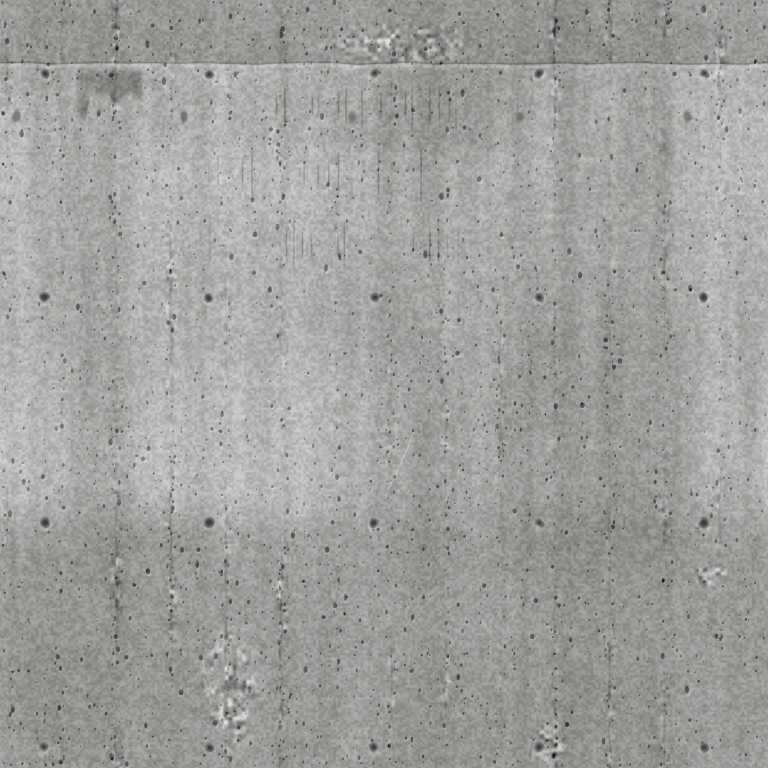
A WebGL 2 fragment shader for this texture:

```glsl
#version 300 es
precision highp float;
// Weathered board-formed concrete wall with tie holes, pits, streaks and a pour seam.
#define BOARDS 14.0
#define BOARD_SHIFT 0.12
#define HOLE_ORIGIN vec2(0.058, 0.027)
#define HOLE_PITCH vec2(0.2147, 0.2925)
#define HOLE_RADIUS 0.0062
#define SEAM_Y 0.917
#define GRAIN 0.13
#define STREAKS 0.075
#define PIT_DEPTH 0.26
uniform vec2 u_resolution;
out vec4 outColor;
float px;

float hash(vec2 p) {
  vec3 q = fract(p.xyx * 0.1031);
  q += dot(q, q.yzx + 33.33);
  return fract((q.x + q.y) * q.z);
}

vec2 wrap(vec2 d) { return fract(d + 0.5) - 0.5; }

// Value noise that wraps after a whole number of cells
float noise(vec2 uv, vec2 cells, float seed) {
  vec2 p = uv * cells, i = floor(p), f = fract(p);
  f = f * f * (3.0 - 2.0 * f);
  vec2 a = mod(i, cells) + seed, b = mod(i + 1.0, cells) + seed;
  return mix(mix(hash(a), hash(vec2(b.x, a.y)), f.x),
             mix(hash(vec2(a.x, b.y)), hash(b), f.x), f.y);
}

float fbm(vec2 uv, float cells, float seed) {
  float sum = 0.0, amp = 0.53;
  for (int k = 0; k < 4; k++) {
    sum += amp * noise(uv, vec2(cells), seed);
    cells *= 2.0;
    amp *= 0.5;
  }
  return sum;
}

// Soft masks: rectangle, ellipse, line and disc
float panel(vec2 uv, vec2 center, vec2 extent, float blur) {
  vec2 m = 1.0 - smoothstep(vec2(-blur), vec2(blur), abs(wrap(uv - center)) - extent);
  return m.x * m.y;
}

float blob(vec2 uv, vec2 center, vec2 radius) {
  return 1.0 - smoothstep(0.3, 1.0, length(wrap(uv - center) / radius));
}

float line(float d, float width) { return 1.0 - smoothstep(0.0, width + px, abs(d)); }

float disc(vec2 d, float radius, float blur) {
  return 1.0 - smoothstep(radius - blur, radius + blur, length(d));
}

// One air pocket per cell: dark core, pale lower rim
float pits(vec2 uv, vec2 cells, vec2 spread, float density, float size, float seed) {
  vec2 id = mod(floor(uv * cells), cells) + seed;
  vec2 pos = 0.5 + spread * (vec2(hash(id + 3.7), hash(id + 9.1)) - 0.5);
  float h = hash(id + 21.3), radius = size * mix(0.35, 1.0, h * h);
  vec2 d = (fract(uv * cells) - pos) / cells * vec2(1.0, mix(0.5, 1.0, hash(id + 5.9)));
  float core = disc(d, radius, px);
  float rim = disc(d + vec2(-0.4, 0.7) * radius, radius, px) * (1.0 - core);
  return step(hash(id), density) * (core - 0.3 * rim);
}

float scratch(vec2 uv, vec2 a, vec2 b) {
  vec2 p = uv - a, s = b - a;
  float t = clamp(dot(p, s) / dot(s, s), 0.0, 1.0);
  p.x -= 0.006 * t * (1.0 - t);
  return line(length(p - s * t), 0.001);
}

void main() {
  vec2 uv = gl_FragCoord.xy / u_resolution;
  px = 0.6 / min(u_resolution.x, u_resolution.y);
  float cloud = fbm(uv, 5.0, 2.0) - 0.5;
  vec2 ragged = uv + 0.012 * (vec2(fbm(uv, 24.0, 5.0), fbm(uv, 24.0, 8.0)) - 0.5);

  // Broad tones of the pours
  float seam = uv.y - SEAM_Y - 0.003 * (noise(uv, vec2(30, 1), 4.0) - 0.5);
  float above = smoothstep(-px, px, seam);
  float lower = max(1.0 - smoothstep(0.2, 0.42, uv.y), above);
  float tone = 0.572 + 0.09 * cloud + (1.0 - above)
    * (0.025 * smoothstep(0.0, 0.28, uv.y) + 0.06 * smoothstep(0.28, 0.38, ragged.y));
  tone += 0.04 * panel(ragged, vec2(0.3, 0.565), vec2(0.14, 0.24), 0.025);
  tone += 0.03 * panel(ragged, vec2(0.99, 0.58), vec2(0.08, 0.28), 0.04);
  tone -= 0.045 * panel(ragged, vec2(0.71, 0.45), vec2(0.2, 0.19), 0.09);
  tone -= 0.05 * panel(ragged, vec2(0.56, 0.858), vec2(0.12, 0.055), 0.008);

  // Vertical streaks, fine courses and grain
  float streak = noise(uv, vec2(38, 2), 11.0) + 0.7 * noise(uv, vec2(110, 5), 13.0) - 0.85;
  tone += STREAKS * streak * (1.0 - 0.5 * lower);
  tone += 0.02 * (noise(uv, vec2(14, 190), 19.0) - 0.5);
  tone += GRAIN * (noise(uv, vec2(310), 23.0) + 0.4 * noise(uv, vec2(120), 29.0) - 0.7);

  // Board joints
  float board = uv.x * BOARDS - BOARD_SHIFT, joint = mod(round(board), BOARDS);
  float dx = (board - round(board)) / BOARDS + 0.004 * (noise(uv, vec2(14, 60), 31.0) - 0.5);
  float wear = noise(vec2((joint + 0.5) / BOARDS, uv.y), vec2(BOARDS, 9), 37.0);
  wear = smoothstep(0.25, 0.85, wear) * (0.35 + 0.65 * hash(vec2(joint, 6))) * (0.55 + 0.45 * lower);
  tone += 0.025 * (hash(vec2(mod(floor(board), BOARDS), 41)) - 0.5);
  tone -= wear * (0.12 * line(dx, 0.0018) + 0.03 * line(dx, 0.016));

  // Honeycombed, crumbly areas
  float rough = blob(uv, vec2(0.52, 0.943), vec2(0.13, 0.036))
    + blob(uv, vec2(0.3, 0.1), vec2(0.055, 0.1)) + blob(uv, vec2(0.925, 0.25), vec2(0.035, 0.02))
    + blob(uv, vec2(0.71, 0.03), vec2(0.035)) + 1.2 * wear * line(dx, 0.012);
  rough *= smoothstep(0.25, 0.6, noise(uv, vec2(70), 43.0));
  tone += rough * (0.5 * noise(uv, vec2(170), 47.0) - 0.22);

  // Air pockets, scattered and along the joints
  vec2 jointUv = uv + vec2((0.5 - BOARD_SHIFT) / BOARDS, 0);
  tone -= PIT_DEPTH * (pits(uv, vec2(44), vec2(0.6), 0.24 + 0.4 * cloud, 0.003, 51.0)
    + pits(uv, vec2(92), vec2(0.5), 0.2 + 0.4 * cloud, 0.0018, 57.0)
    + pits(jointUv, vec2(BOARDS, 120), vec2(0.17, 0.4), 0.12 + 0.5 * wear, 0.0027, 63.0));

  // Thin dark runs below the seam
  vec2 grid = vec2(90, 11), id = floor(uv * grid);
  vec2 run = fract(uv * grid) - vec2(0.3 + 0.4 * hash(id + 2.0), 0.5);
  float runs = panel(uv, vec2(0.43, 0.77), vec2(0.16, 0.13), 0.04) * step(hash(id), 0.36);
  runs *= 1.0 - smoothstep(0.3, 0.5, abs(run.y) + 0.3 * hash(id + 8.0));
  tone -= 0.14 * runs * line(run.x / grid.x, 0.0012);

  // Damp stain with drips, and pale scratches
  float drip = 0.022 * noise(uv, vec2(100, 1), 79.0);
  float stain = panel(ragged, vec2(0.143, 0.896 - drip), vec2(0.041, 0.012 + drip), 0.007);
  tone -= stain * (1.0 - above) * (0.1 + 0.1 * noise(uv, vec2(50), 83.0));
  tone += 0.1 * scratch(uv, vec2(0.505, 0.362), vec2(0.537, 0.434));
  tone += 0.07 * scratch(uv, vec2(0.8, 0.925), vec2(0.84, 0.942));

  // Pour seam: shadow line over a pale lip
  tone += 0.05 * line(seam + 0.003, 0.003) - 0.1 * line(seam - 0.001, 0.0015);

  // Tie holes in a grid, plus a row of shallow plugs
  vec2 hole = uv - HOLE_ORIGIN;
  hole -= HOLE_PITCH * clamp(round(hole / HOLE_PITCH), vec2(0), vec2(4, 3));
  vec2 plug = uv - vec2(0.021, 0.848);
  plug.x -= 0.2187 * clamp(round(plug.x / 0.2187), 0.0, 4.0);
  float chip = 0.004 * (noise(uv, vec2(130), 89.0) - 0.5);
  tone += 0.06 * disc(hole + vec2(0, 0.003), HOLE_RADIUS * 1.4 + chip, 0.002);
  tone = mix(tone, 0.38, 0.85 * disc(hole, HOLE_RADIUS + chip, 0.0015));
  tone = mix(tone, 0.2, 0.8 * disc(hole, HOLE_RADIUS * 0.5 + chip, 0.0015));
  tone = mix(tone, 0.4, 0.75 * disc(plug * vec2(1, 0.75), HOLE_RADIUS * 0.85 + chip, 0.0025));

  // Warm grey in the dark, cool grey in the light
  vec3 tint = mix(vec3(1, 1, 0.978), vec3(0.99, 1.004, 1), smoothstep(0.6, 0.72, tone));
  outColor = vec4(clamp(tone, 0.1, 0.88) * tint, 1);
}
```
